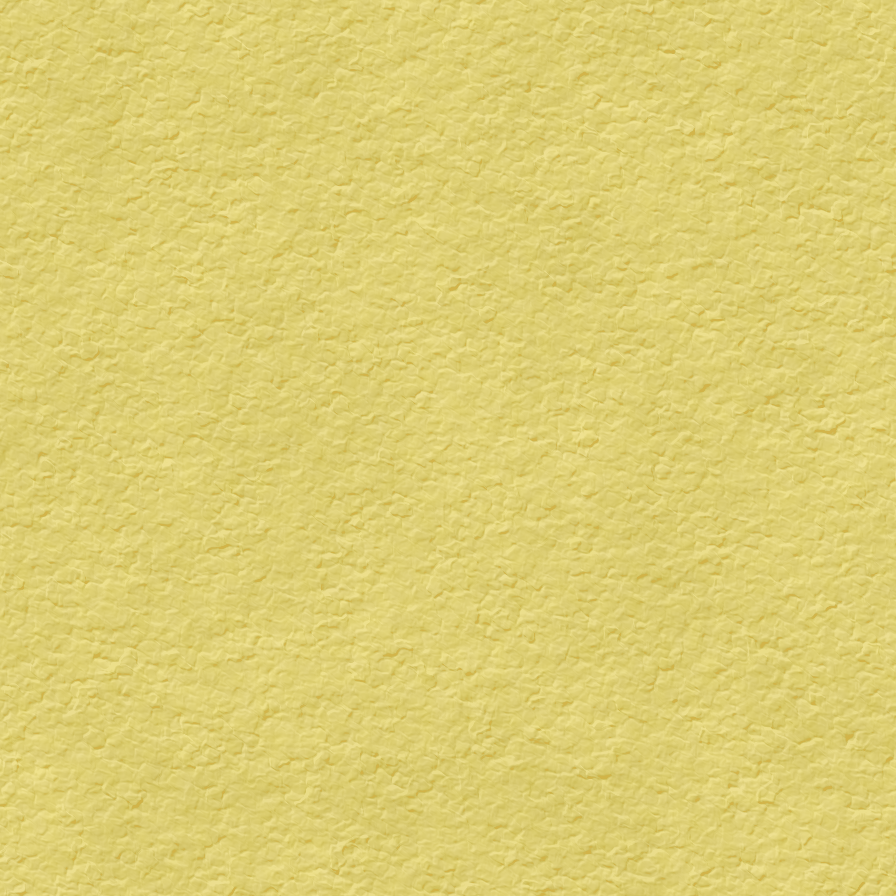
Reproduce this texture procedurally as a Shadertoy shader.

```glsl
// Rough yellow plaster: fine irregular lumps and short orange creases lit from the upper left.

float hash(vec2 p) {
    return fract(sin(dot(p, vec2(127.1, 311.7))) * 43758.5453);
}

// Slope of one lattice corner, in a random direction
float corner(vec2 cell, vec2 f, vec2 offset) {
    float angle = 6.2832 * hash(cell + offset);
    return dot(vec2(cos(angle), sin(angle)), f - offset);
}

// Gradient noise around 0.5
float noise(vec2 p) {
    vec2 cell = floor(p), f = fract(p);
    vec2 u = f * f * f * (f * (f * 6.0 - 15.0) + 10.0);
    float low = mix(corner(cell, f, vec2(0)), corner(cell, f, vec2(1, 0)), u.x);
    float high = mix(corner(cell, f, vec2(0, 1)), corner(cell, f, vec2(1)), u.x);
    return 0.5 + 0.8 * mix(low, high, u.y);
}

vec2 noise2(vec2 p) {
    return vec2(noise(p), noise(p + 31.4)) - 0.5;
}

float fbm(vec2 p) {
    float sum = 0.0, amplitude = 1.0;
    for (int i = 0; i < 4; i++) {
        sum += amplitude * noise(p);
        p = mat2(1.6, 1.2, -1.2, 1.6) * p + 17.3;
        amplitude *= 0.55;
    }
    return sum;
}

// Rounded domes that meet in sharp valleys
float pebbles(vec2 p) {
    vec2 cell = floor(p), f = fract(p);
    float nearest = 4.0;
    for (int y = -1; y <= 1; y++) {
        for (int x = -1; x <= 1; x++) {
            vec2 offset = vec2(x, y);
            vec2 id = cell + offset;
            vec2 d = offset + vec2(hash(id), hash(id + 53.7)) - f;
            nearest = min(nearest, dot(d, d));
        }
    }
    return -nearest;
}

float height(vec2 uv) {
    // Lumps are slightly longer along a line falling to the right
    vec2 p = mat2(0.94, 0.34, -0.34, 0.94) * uv * vec2(1);
    p *= vec2(0.9, 1.12);
    p += 0.007 * noise2(p * 70.0) + 0.004 * noise2(p * 150.0 + 7.0);

    // Uneven wear breaks the valleys into short pieces
    float wear = smoothstep(0.25, 0.75, 0.5 * noise(p * 17.0 + 5.0) + 0.5 * noise(p * 45.0));
    float ledge = smoothstep(0.6, 0.68, noise(p * 44.0 + 80.0));
    return 0.66 * fbm(p * 31.0)
         + mix(0.2, 0.75, wear) * pebbles(p * 84.0)
         + 0.2 * pebbles(p * 145.0 + 3.0)
         + mix(0.04, 0.28, wear) * ledge;
}

void mainImage(out vec4 fragColor, in vec2 fragCoord) {
    vec2 uv = fragCoord / min(iResolution.x, iResolution.y);

    // Relief: slope of the surface toward the light
    vec2 towardLight = 0.0014 * normalize(vec2(-0.5, 0.85));
    float slope = height(uv - towardLight) - height(uv + towardLight);
    float light = clamp(slope, -0.26, 0.24);

    // Broad, faint unevenness of the coat
    float mottle = noise(uv * 5.0 + 9.0) + 0.8 * noise(uv * 13.0 + 40.0) - 0.9;

    vec3 color = vec3(0.868, 0.811, 0.455);
    color += light * vec3(0.23, 0.25, 0.38);
    color += mottle * vec3(0.024, 0.024, 0.029);
    color.b += 0.04 * (noise(uv * 60.0) - 0.5);

    // Deep creases glow orange
    float crease = smoothstep(0.17, 0.36, -slope);
    color = mix(color, vec3(0.83, 0.69, 0.26), 0.7 * crease);

    fragColor = vec4(color, 1.0);
}
```
